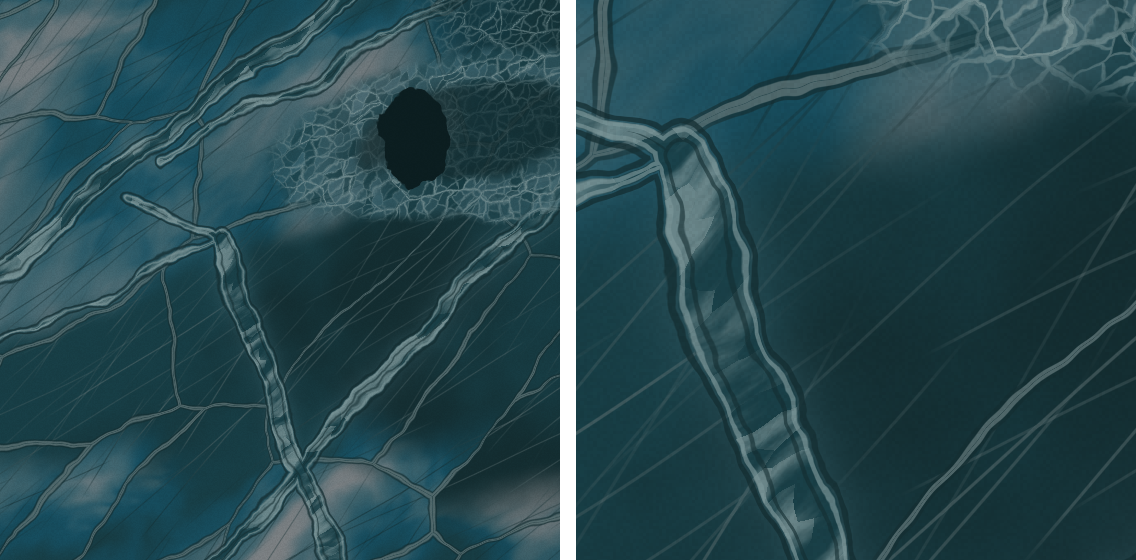
Left: the whole. Right: its middle third, enlarged.
Give the GLSL for this texture, as a WebGL 2 fragment shader.

```glsl
#version 300 es
precision highp float;
// Shattered glass pane: dim sky reflections, diagonal fractures, scratches and a crushed hole.
uniform vec2 u_resolution;
out vec4 outColor;

const float GRAIN_ANGLE = 0.68;
const vec3 VOID = vec3(0.045, 0.115, 0.125);
const vec3 DEEP = vec3(0.075, 0.175, 0.19);
const vec3 TEAL = vec3(0.09, 0.24, 0.27);
const vec3 BLUE = vec3(0.085, 0.31, 0.385);
const vec3 HAZE = vec3(0.24, 0.39, 0.43);
const vec3 CLOUD = vec3(0.51, 0.52, 0.53);
const vec3 PALE = vec3(0.45, 0.55, 0.56);

vec2 hash22(vec2 p) {
  vec3 q = fract(p.xyx * vec3(0.1031, 0.103, 0.0973));
  q += dot(q, q.yzx + 33.33);
  return fract((q.xx + q.yz) * q.zy);
}

float noise(vec2 p) {
  vec2 i = floor(p), f = fract(p);
  f = f * f * (3.0 - 2.0 * f);
  vec2 e = vec2(0, 1);
  return mix(mix(hash22(i).x, hash22(i + e.yx).x, f.x),
             mix(hash22(i + e).x, hash22(i + e.yy).x, f.x), f.y);
}

vec2 rotate(vec2 p, float a) {
  float c = cos(a), s = sin(a);
  return vec2(c * p.x - s * p.y, s * p.x + c * p.y);
}

float fbm(vec2 p) {
  float sum = 0.0, amp = 0.5;
  for (int i = 0; i < 5; i++) {
    sum += amp * noise(p);
    p = rotate(p, 0.6) * 2.03 + 7.1;
    amp *= 0.5;
  }
  return sum;
}

// Voronoi shards: x = distance to the border in canvas units, yz = random id.
vec3 shards(vec2 p, vec2 scale) {
  vec2 s = p * scale, cell = floor(s), nearest = vec2(0), id = vec2(0);
  float best = 1e3, border = 1e3;
  for (int k = 0; k < 9; k++) {
    vec2 c = cell + vec2(k % 3, k / 3) - 1.0;
    vec2 r = c + hash22(c + 50.0) - s;
    if (dot(r, r) < best) { best = dot(r, r); nearest = r; id = c; }
  }
  for (int k = 0; k < 25; k++) {
    vec2 c = id + vec2(k % 5, k / 5) - 2.0;
    vec2 r = c + hash22(c + 50.0) - s;
    vec2 n = r - nearest;
    if (dot(n, n) > 1e-4) {
      n = normalize(n);
      border = min(border, dot(0.5 * (r + nearest), n) / length(n * scale));
    }
  }
  return vec3(border, hash22(id + 91.0));
}

float segment(vec2 p, vec2 a, vec2 b) {
  vec2 d = b - a;
  return length(p - a - d * clamp(dot(p - a, d) / dot(d, d), 0.0, 1.0));
}

float stroke(float d, float width, float px) {
  return 1.0 - smoothstep(width - px, width + px, abs(d));
}

vec3 sky(vec2 p) {
  vec2 q = rotate(p, -GRAIN_ANGLE) * vec2(2.6, 5.0);
  float cover = fbm(q + 1.2 * fbm(q * 0.7 + 4.0));
  vec3 col = mix(TEAL, BLUE, smoothstep(0.25, 0.5, cover));
  col = mix(col, HAZE, smoothstep(0.44, 0.56, cover));
  return mix(col, CLOUD, smoothstep(0.53, 0.72, cover));
}

// Broken, slightly bent hairlines in several directions.
float scratches(vec2 p, float px) {
  float sum = 0.0;
  for (int i = 0; i < 5; i++) {
    float k = float(i);
    vec2 q = rotate(p, -0.42 - 0.15 * k) + k * 3.7;
    q.y += 0.012 * noise(q * 5.0);
    float row = q.y * (17.0 + 3.0 * k);
    vec2 h = hash22(vec2(floor(row), k));
    float d = (fract(row) - 0.2 - 0.6 * h.x) / (17.0 + 3.0 * k);
    float span = smoothstep(0.55, 0.75, noise(vec2(q.x * 4.0 + h.y * 40.0, floor(row))));
    sum += span * stroke(d, 0.0009, px) * (0.3 + 0.7 * h.y);
  }
  return sum;
}

// Signed distance to the broad fractures.
float fractures(vec2 p) {
  float rough = 0.013 * (fbm(p * 22.0) - 0.5);
  vec2 fork = vec2(0.39, 0.57), knot = vec2(0.54, 0.16);
  float d = segment(p, vec2(-0.05, 0.46), vec2(0.66, 1.04)) - 0.017;
  d = min(d, segment(p, vec2(0.3, 0.7), vec2(0.86, 1.04)) - 0.007);
  d = min(d, segment(p, knot, vec2(1.05, 0.73)) - 0.013);
  d = min(d, segment(p, fork, knot) - 0.019);
  d = min(d, segment(p, knot, vec2(0.6, -0.05)) - 0.018);
  d = min(d, segment(p, knot, vec2(0.28, -0.06)) - 0.011);
  d = min(d, segment(p, fork, vec2(0.24, 0.63)) - 0.008);
  return min(d, segment(p, fork, vec2(-0.02, 0.38)) - 0.004) + rough;
}

void main() {
  vec2 p = gl_FragCoord.xy / u_resolution.y;
  float px = 0.8 / u_resolution.y;
  vec2 bend = vec2(fbm(p * 5.0), fbm(p * 5.0 + 19.0)) - 0.5;
  vec2 w = p + 0.075 * bend;
  vec2 along = rotate(w, -GRAIN_ANGLE);

  // Panes: each one mirrors the sky or shows the dark room behind.
  vec3 pane = shards(along + 2.3, vec2(2.4, 5.2));
  float rise = w.y - 0.35 * w.x + 0.1 * (pane.y - 0.5);
  float low = 0.26 - w.y + 0.22 * (pane.z - 0.5) - 0.1 * noise(p * 4.0);
  float mirror = max(smoothstep(0.34, 0.42, rise), smoothstep(0.0, 0.12, low));
  vec3 room = mix(DEEP, TEAL, smoothstep(0.3, 0.65, fbm(p * 3.0) + 0.3 * (0.5 - p.x)));
  vec3 col = mix(room, sky(p + 0.16 * (pane.yz - 0.5)), mirror * (0.78 + 0.22 * pane.z));

  // Hairlines and thin pane borders.
  float hair = scratches(p, px);
  col = mix(col, mix(PALE * 0.75, DEEP, mirror), min(hair, 1.0) * 0.6);
  float thin = 0.001 + 0.004 * noise(p * 9.0);
  col = mix(col, DEEP, 0.7 * stroke(pane.x, thin + 0.0025, px));
  col = mix(col, PALE * 0.85, 0.75 * stroke(pane.x - thin * 0.5, thin * 0.5, px));

  // Broad fractures: chipped body, dark rims, bright edges.
  float gap = fractures(w);
  vec3 chip = shards(along, vec2(22.0, 60.0));
  float body = fbm(along * vec2(14.0, 60.0));
  vec3 grit = mix(TEAL, PALE, smoothstep(0.25, 0.75, body + 0.35 * (chip.y - 0.5)));
  col = mix(col, HAZE, 0.35 * exp(-70.0 * max(gap, 0.0)));
  col = mix(col, grit, 0.85 * (1.0 - smoothstep(-px, px, gap)));
  col = mix(col, DEEP, 0.75 * stroke(gap - 0.003, 0.0018, px));
  col = mix(col, DEEP, 0.6 * stroke(gap + 0.008, 0.0013, px));
  col = mix(col, PALE * 1.05, 0.7 * stroke(gap + 0.002, 0.0014, px));

  // Crushed rim around the hole, with a looser web towards the corner.
  vec2 c = rotate(w - vec2(0.84, 0.755), -0.14);
  float ring = (length(c / vec2(0.27, 0.115)) - 1.0) * 0.115;
  float inner = 1.0 - smoothstep(-0.02, 0.01, ring);
  float crush = 1.0 - smoothstep(0.02, 0.045, abs(ring) + 0.03 * (fbm(p * 14.0) - 0.5));
  float web = smoothstep(0.0, 0.12, p.x + 0.5 * p.y - 1.2) * smoothstep(0.78, 0.86, p.y);
  vec2 tangle = p + 0.03 * vec2(fbm(p * 25.0), fbm(p * 25.0 + 8.0));
  vec3 coarse = shards(rotate(tangle, -0.3), vec2(17.0, 34.0));
  vec3 fine = shards(rotate(tangle, 0.5), vec2(60.0, 38.0));
  float net = max(stroke(coarse.x, 0.0018, px * 1.5), 0.75 * stroke(fine.x, 0.0011, px * 1.5));
  col = mix(col, DEEP, max(0.85 * inner, 0.55 * web));
  col = mix(col, mix(TEAL, HAZE, fine.y), 0.75 * crush);
  float netShare = max(crush, max(0.75 * web, 0.25 * inner));
  col = mix(col, PALE, net * netShare * (0.4 + 0.6 * coarse.y));

  // Jagged opening.
  float hole = length((p - vec2(0.735, 0.76)) / vec2(0.065, 0.085)) - 1.0;
  hole = 0.07 * hole + 0.07 * (fbm(p * 13.0) - 0.5);
  col = mix(col, VOID, 1.0 - smoothstep(-px, px, hole));

  col *= 0.97 + 0.06 * hash22(floor(p * 512.0)).x;
  outColor = vec4(col, 1.0);
}
```
